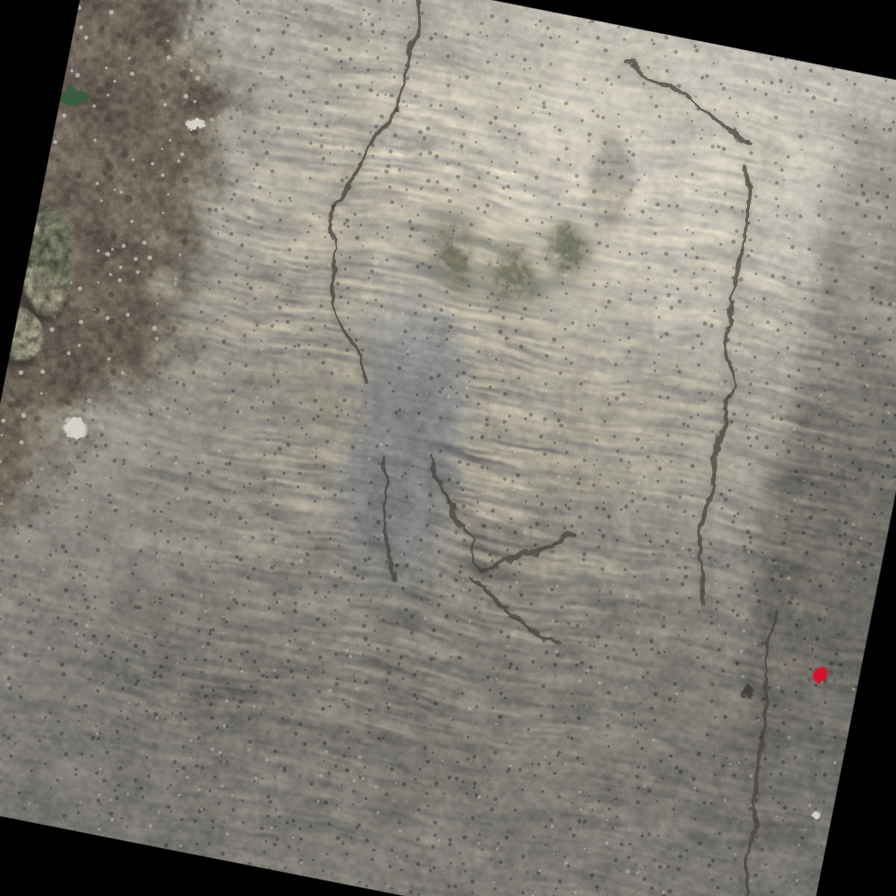
Write a Shadertoy shader that draws this texture.

```glsl
// Worn, cracked concrete paving with a soil verge, as a tilted square on black.

const vec3 WARM_GRAY = vec3(1.0, 0.985, 0.935);
const vec3 SOIL = vec3(0.40, 0.365, 0.32);
const vec3 MOSS = vec3(0.38, 0.39, 0.32);
const vec3 CRACK = vec3(0.27, 0.26, 0.23);
const vec3 STONE = vec3(0.50, 0.49, 0.42);
const vec3 LITTER = vec3(0.83, 0.82, 0.79);
const vec3 RED = vec3(0.82, 0.08, 0.17);
const vec3 LEAF = vec3(0.22, 0.36, 0.24);
const float TILT = 0.195;

// Crack segments: start xy, end xy
const vec4 CRACKS[11] = vec4[11](
    vec4(0.456, 1.00, 0.449, 0.88), vec4(0.449, 0.88, 0.372, 0.78),
    vec4(0.372, 0.78, 0.374, 0.66), vec4(0.374, 0.66, 0.406, 0.58),
    vec4(0.430, 0.49, 0.443, 0.34), vec4(0.479, 0.49, 0.540, 0.37),
    vec4(0.540, 0.37, 0.650, 0.40), vec4(0.530, 0.36, 0.630, 0.28),
    vec4(0.840, 0.81, 0.790, 0.32), vec4(0.870, 0.31, 0.830, 0.00),
    vec4(0.690, 0.93, 0.840, 0.83));

float hash(vec2 p) {
    vec3 h = fract(p.xyx * 0.1031);
    h += dot(h, h.yzx + 33.33);
    return fract((h.x + h.y) * h.z);
}

float noise(vec2 p) {
    vec2 i = floor(p), f = fract(p);
    f = f * f * (3.0 - 2.0 * f);
    return mix(mix(hash(i), hash(i + vec2(1, 0)), f.x),
               mix(hash(i + vec2(0, 1)), hash(i + vec2(1, 1)), f.x), f.y);
}

// Layered noise centred on zero
float layers(vec2 p) {
    float sum = 0.0, amp = 0.5;
    for (int i = 0; i < 5; i++) {
        sum += amp * (noise(p) - 0.5);
        p = mat2(1.6, 1.2, -1.2, 1.6) * p + 7.3;
        amp *= 0.55;
    }
    return sum;
}

// Cellular specks: coverage of random dots, one per occupied cell
float specks(vec2 p, float scale, float share, float radius, float blur) {
    p *= scale;
    float cover = 0.0;
    for (int j = -1; j <= 1; j++)
    for (int i = -1; i <= 1; i++) {
        vec2 cell = floor(p) + vec2(i, j);
        vec2 spot = cell + vec2(hash(cell + 3.7), hash(cell + 19.1));
        float size = radius * (0.4 + 0.6 * hash(cell + 41.3));
        float dist = length(p - spot) - size;
        float dot = 1.0 - smoothstep(-blur * scale, blur * scale, dist);
        cover = max(cover, dot * step(hash(cell + 67.9), share));
    }
    return cover;
}

float segment(vec2 p, vec2 a, vec2 b) {
    vec2 d = b - a;
    return length(p - a - d * clamp(dot(p - a, d) / dot(d, d), 0.0, 1.0));
}

// Soft-edged ellipse
float blob(vec2 p, vec2 centre, vec2 radius, float blur) {
    return 1.0 - smoothstep(1.0 - blur, 1.0 + blur, length((p - centre) / radius));
}

float glow(vec2 p, vec2 centre, vec2 radius) {
    vec2 d = (p - centre) / radius;
    return exp(-dot(d, d));
}

void mainImage(out vec4 fragColor, in vec2 fragCoord) {
    vec2 uv = fragCoord / iResolution.xy;
    float px = 1.0 / iResolution.y;
    vec2 q = mat2(cos(TILT), sin(TILT), -sin(TILT), cos(TILT)) * (uv - 0.5);
    float broad = layers(uv * 5.0), rough = layers(uv * 28.0 + 11.0);
    float grain = layers(uv * 150.0 + 5.0);
    vec2 warp = vec2(broad, layers(uv * 9.0 + 31.0));

    // Broad light, darker right strip and smooth repair patches
    float tone = mix(0.475, 0.67, smoothstep(0.15, 0.95, uv.y));
    tone += 0.13 * glow(uv, vec2(0.72, 0.78), vec2(0.28, 0.31));
    tone -= 0.12 * smoothstep(0.35, 0.40, q.x + 0.06 * warp.x) * smoothstep(1.0, 0.72, uv.y)
          * smoothstep(-0.1, 0.5, uv.y);
    float patchy = blob(uv + 0.08 * warp, vec2(0.455, 0.50), vec2(0.065, 0.17), 0.3);
    float repair = blob(uv + 0.04 * warp, vec2(0.685, 0.79), vec2(0.022, 0.055), 0.3);
    tone += 0.09 * broad + 0.12 * rough + 0.13 * grain - 0.06 * patchy - 0.13 * repair;

    // Brushed streaks
    float bend = q.y + 0.018 * warp.y + 0.004 * sin(q.x * 17.0);
    float streak = noise(vec2(q.x * 16.0, bend * 150.0)) + noise(vec2(q.x * 34.0, bend * 260.0)) - 1.0;
    float brushed = glow(uv, vec2(0.52, 0.60), vec2(0.42, 0.42)) * (1.0 - 0.7 * patchy);
    tone += streak * (0.025 + 0.085 * brushed) * (0.7 + 1.2 * noise(uv * 9.0));
    vec3 tint = WARM_GRAY + vec3(0.03, 0.0, -0.05) * (brushed * (0.5 + streak) - patchy);
    vec3 col = tone * tint;

    // Pits and pale chips
    col *= 1.0 - 0.30 * specks(uv, 85.0, 0.35, 0.20, px);
    col = mix(col, LITTER, 0.4 * specks(uv + 0.37, 70.0, 0.10, 0.14, px));

    // Moss stains
    for (int i = 0; i < 3; i++) {
        float k = float(i);
        vec2 centre = vec2(0.508 + 0.066 * k, 0.717 - 0.028 * sin(k * 1.4));
        float stain = glow(uv + 0.05 * warp, centre, vec2(0.027, 0.032));
        col = mix(col, MOSS, clamp(stain * (0.75 + 2.0 * rough + 1.5 * grain), 0.0, 0.8));
    }

    // Cracks: a thin core in a faint dirty halo
    vec2 jag = uv + 0.035 * warp + 0.022 * vec2(rough, layers(uv * 32.0 + 53.0));
    for (int i = 0; i < 11; i++) {
        float dist = segment(jag, CRACKS[i].xy, CRACKS[i].zw);
        float width = 0.0022 * noise(uv * 40.0 + float(i));
        float core = 1.0 - smoothstep(width, width + 1.5 * px, dist);
        col = mix(col, CRACK, 0.62 * core + 0.16 * exp(-dist * 160.0));
    }

    // Soil verge with grit and stones
    float edge = -0.33 - 0.9 * (q.y - 0.2) * (q.y - 0.2);
    float soil = 1.0 - smoothstep(-0.045, 0.045, q.x - edge + 0.12 * broad + 0.08 * rough);
    col = mix(col, SOIL * (1.0 + 0.5 * rough + 0.6 * grain), 0.9 * soil);
    col = mix(col, LITTER, 0.7 * soil * specks(uv, 60.0, 0.28, 0.17, px));
    col = mix(col, CRACK, 0.6 * soil * specks(uv + 0.61, 45.0, 0.30, 0.22, px));
    for (int i = 0; i < 2; i++) {
        float k = float(i);
        vec2 centre = vec2(0.054 - 0.026 * k, 0.712 - 0.088 * k);
        vec2 size = vec2(0.030 - 0.006 * k, 0.060 - 0.030 * k);
        vec2 p = uv + 0.03 * warp;
        col = mix(col, CRACK * 0.7, 0.7 * blob(p, centre - 0.006, size * 1.1, 0.15));
        vec3 face = mix(STONE, MOSS, (1.0 - k) * smoothstep(-0.1, 0.1, rough)) * (1.0 + grain);
        col = mix(col, face, blob(p, centre, size, 0.08));
    }

    // Small litter
    vec2 scrap = uv + 0.012 * vec2(rough, grain);
    col = mix(col, LEAF, blob(scrap, vec2(0.08, 0.892), vec2(0.015, 0.010), 0.15));
    col = mix(col, LITTER, blob(scrap, vec2(0.22, 0.861), vec2(0.011, 0.006), 0.2));
    col = mix(col, LITTER, blob(scrap, vec2(0.085, 0.523), vec2(0.012, 0.010), 0.2));
    col = mix(col, LITTER, blob(scrap, vec2(0.911, 0.092), vec2(0.005), 0.3));
    col = mix(col, RED, blob(scrap, vec2(0.914, 0.247), vec2(0.008), 0.2));
    col = mix(col, CRACK, blob(scrap, vec2(0.836, 0.228), vec2(0.006), 0.3));

    // Tilted square frame
    float border = max(abs(q.x), abs(q.y)) - 0.5;
    col *= 1.0 - smoothstep(-px, px, border);
    fragColor = vec4(clamp(col, 0.0, 1.0), 1.0);
}
```
